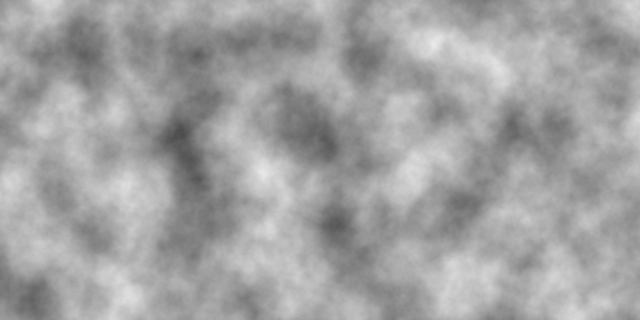
Give the GLSL for this texture, as a WebGL 1 fragment shader.

```glsl
precision highp float;
// Soft grey cloud texture made from layered gradient noise.

#define CELLS 4.2        // coarsest noise cells per canvas height
#define GAIN 0.5         // strength of each finer layer
#define LACUNARITY 2.0   // frequency step between layers
#define MEAN_GREY 0.634
#define CONTRAST 0.45
#define SEED vec2(17.0, 43.0)
#define OCTAVES 6

uniform vec2 u_resolution;

// Random vector in the square from -1 to 1, without sine
vec2 hashGradient(vec2 cell) {
  vec3 p = fract(cell.xyx * vec3(0.1031, 0.1030, 0.0973));
  p += dot(p, p.yzx + 33.33);
  return 2.0 * fract((p.xx + p.yz) * p.zy) - 1.0;
}

// Gradient noise centred on zero, with quintic blending
float gradientNoise(vec2 p) {
  vec2 cell = floor(p);
  vec2 f = p - cell;
  vec2 blend = f * f * f * (f * (f * 6.0 - 15.0) + 10.0);
  vec2 right = vec2(1.0, 0.0);
  vec2 up = vec2(0.0, 1.0);
  float a = dot(hashGradient(cell), f);
  float b = dot(hashGradient(cell + right), f - right);
  float c = dot(hashGradient(cell + up), f - up);
  float d = dot(hashGradient(cell + 1.0), f - 1.0);
  return mix(mix(a, b, blend.x), mix(c, d, blend.x), blend.y);
}

// Sum of layers, each turned so that the lattices do not line up
float cloudNoise(vec2 p) {
  mat2 turn = mat2(0.8, 0.6, -0.6, 0.8);
  float sum = 0.0;
  float amplitude = 1.0;
  for (int i = 0; i < OCTAVES; i++) {
    sum += amplitude * gradientNoise(p);
    p = LACUNARITY * (turn * p) + SEED;
    amplitude *= GAIN;
  }
  return sum;
}

void main() {
  vec2 position = gl_FragCoord.xy / u_resolution.y;
  float grey = MEAN_GREY + CONTRAST * cloudNoise(position * CELLS + SEED);
  gl_FragColor = vec4(vec3(clamp(grey, 0.0, 1.0)), 1.0);
}
```
